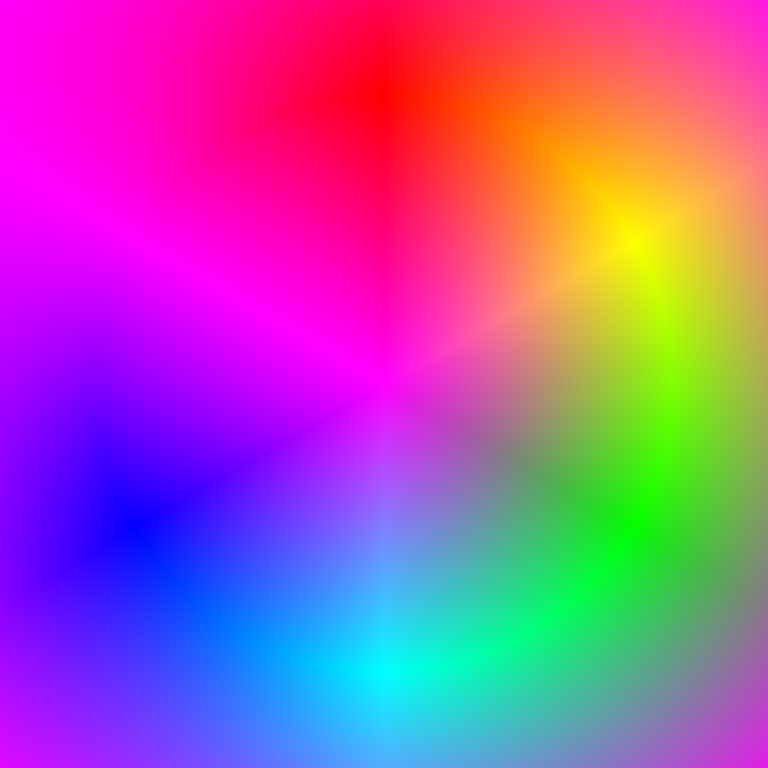
This background is drawn by a WebGL 1 fragment shader. Its source:

```glsl
precision highp float;
// Draws a soft hue wheel: a ring of pure colours fading to magenta inside and outside.

uniform vec2 u_resolution;

const float TAU = 6.2831853;
const vec2 WHEEL_CENTER = vec2(0.5);
const float RING_RADIUS = 0.375;   // where the hues are purest
const float FADE_WIDTH = 0.375;    // distance from the ring to the plain base colour
const vec3 BASE_COLOR = vec3(1.0, 0.0, 1.0);

// Fully saturated colour for a hue in turns: 0 red, 1/3 green, 2/3 blue.
vec3 hueColor(float hue) {
    vec3 channel = fract(hue + vec3(0.0, 2.0, 1.0) / 3.0);
    return clamp(abs(channel * 6.0 - 3.0) - 1.0, 0.0, 1.0);
}

void main() {
    // Square units, centred on the canvas
    float side = min(u_resolution.x, u_resolution.y);
    vec2 uv = (gl_FragCoord.xy - 0.5 * u_resolution) / side + 0.5;
    vec2 offset = uv - WHEEL_CENTER;
    float radius = length(offset);

    // Hue runs clockwise from red at the top; the centre has no angle
    float hue = radius > 1e-5 ? atan(offset.x, offset.y) / TAU : 0.0;

    // Linear falloff on both sides of the ring
    float purity = clamp(1.0 - abs(radius - RING_RADIUS) / FADE_WIDTH, 0.0, 1.0);

    gl_FragColor = vec4(mix(BASE_COLOR, hueColor(hue), purity), 1.0);
}
```
